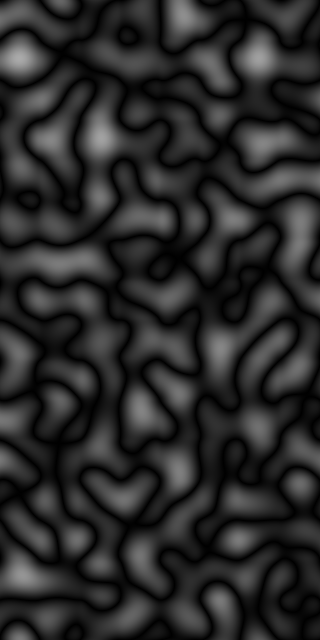
Reproduce this texture procedurally as a WebGL 2 fragment shader.

```glsl
#version 300 es
precision highp float;
precision highp int;

uniform vec2 u_resolution;
out vec4 fragColor;

const float CELLS_ACROSS = 8.0;
const float BRIGHTNESS = 0.98;
const float TAU = 6.2831853;

// Integer hash of a lattice point, 0..1
float hash(ivec2 cell, uint seed) {
    uvec2 q = uvec2(cell + 4096);
    uint h = q.x * 1597334677u ^ q.y * 3812015801u ^ seed * 2654435769u;
    h = (h ^ (h >> 16)) * 2146121005u;
    h = (h ^ (h >> 15)) * 2221713035u;
    h ^= h >> 16;
    return float(h >> 8) / 16777216.0;
}

// Unit gradient at a lattice point, projected on the offset from it
float slope(ivec2 cell, vec2 offset, uint seed) {
    float angle = TAU * hash(cell, seed);
    return dot(vec2(cos(angle), sin(angle)), offset);
}

// Signed gradient noise, zero at every lattice point
float gradientNoise(vec2 p, uint seed) {
    ivec2 cell = ivec2(floor(p));
    vec2 f = fract(p);
    vec2 blend = f * f * (3.0 - 2.0 * f);
    float value = 0.0;
    for (int y = 0; y < 2; y++) {
        for (int x = 0; x < 2; x++) {
            ivec2 corner = ivec2(x, y);
            vec2 weight = mix(1.0 - blend, blend, vec2(corner));
            value += weight.x * weight.y * slope(cell + corner, f - vec2(corner), seed);
        }
    }
    return value;
}

// Folded noise: soft bright lobes parted by dark creases
float creasedLobes(vec2 p, uint seed) {
    return abs(gradientNoise(p, seed));
}

void main() {
    vec2 p = gl_FragCoord.xy / u_resolution.x * CELLS_ACROSS;
    float grey = BRIGHTNESS * creasedLobes(p, 7u);
    fragColor = vec4(vec3(grey), 1.0);
}
```
